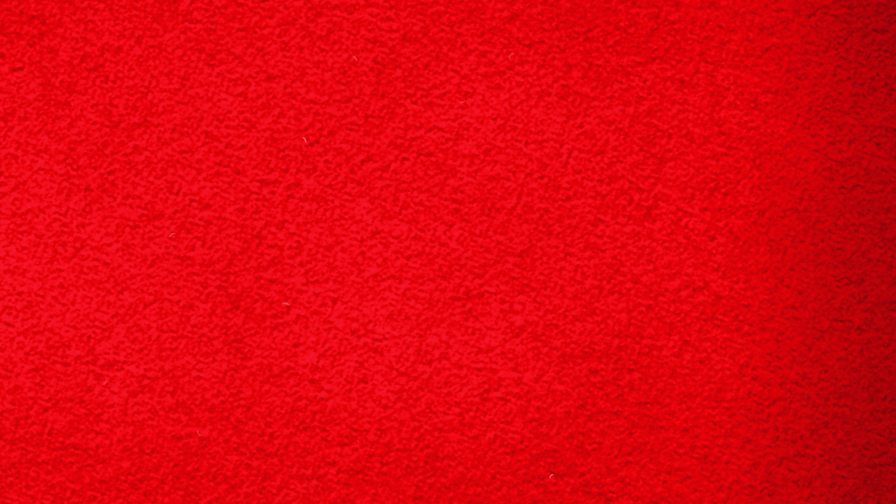
A Shadertoy shader for this texture:

```glsl
#define BASE_TONE 0.932
#define GRAIN_SCALE 148.0
#define RELIEF_DEPTH 0.13
#define FIBRE_DEPTH 0.15
#define CREVICE_SKEW 2.5
#define BLOTCH_DEPTH 0.04
#define EDGE_SHADE 0.25
#define LINT_COUNT 10

float hash(vec2 p) {
    uvec2 q = uvec2(ivec2(p) + 4096) * uvec2(1597u, 3571u);
    uint n = (q.x ^ (q.y << 7)) * 74761u;
    n = (n ^ (n >> 15)) * 668265u;
    n = (n ^ (n >> 13)) * 37459u;
    return float((n ^ (n >> 16)) & 65535u) / 65535.0;
}

float noise(vec2 p) {
    vec2 cell = floor(p), f = fract(p);
    f = f * f * (3.0 - 2.0 * f);
    return mix(mix(hash(cell), hash(cell + vec2(1, 0)), f.x),
               mix(hash(cell + vec2(0, 1)), hash(cell + vec2(1, 1)), f.x), f.y);
}

float signedNoise(vec2 p) { return noise(p) - 0.5; }

vec2 rotate(vec2 p, float angle) {
    float c = cos(angle), s = sin(angle);
    return vec2(c * p.x - s * p.y, s * p.x + c * p.y);
}

// Broad light: bright left and centre, deep right side, softer top and bottom
float lighting(vec2 uv, vec2 p) {
    float side = smoothstep(0.74, 1.04, uv.x + 0.04 * signedNoise(p * 4.0));
    float tone = BASE_TONE - 0.035 * smoothstep(0.3, 0.8, uv.x);
    tone -= EDGE_SHADE * pow(side, 1.5);
    tone -= 0.04 * smoothstep(0.35, 0.0, uv.y);
    tone -= 0.02 * smoothstep(0.75, 1.0, uv.y);
    return tone + BLOTCH_DEPTH * (signedNoise(p * 4.0 + 9.0)
                                + 0.5 * signedNoise(p * 13.0 + 31.0));
}

// Felted pile: side-lit tufts with dark crevices, crossed by finer fibres
float pile(vec2 p) {
    vec2 sway = vec2(noise(p * 35.0), noise(p * 35.0 + 57.0)) * 0.004;
    vec2 q = rotate(p + sway, 0.35) * GRAIN_SCALE * vec2(0.9, 1.1);
    float relief = noise(q) - noise(q + vec2(0.6, -0.9));
    vec2 r = rotate(p - sway, -0.5) * GRAIN_SCALE * vec2(1.25, 1.6);
    float fibres = signedNoise(r + 83.0);
    float clumps = signedNoise(q * 0.45 + 17.0);
    float grain = RELIEF_DEPTH * relief + FIBRE_DEPTH * fibres + 0.06 * clumps;
    return grain - CREVICE_SKEW * grain * grain;
}

// Sparse pale threads lying on the cloth
float lint(vec2 p, float aspect, float pixel) {
    float cover = 0.0;
    for (int i = 0; i < LINT_COUNT; i++) {
        float id = float(i);
        vec2 centre = vec2(hash(vec2(id, 3)) * aspect, hash(vec2(id, 8)));
        vec2 d = rotate(p - centre, 6.283 * hash(vec2(id, 14)));
        float halfLength = mix(0.001, 0.006, hash(vec2(id, 21)));
        d.y += 40.0 * d.x * d.x;
        d.x = max(abs(d.x) - halfLength, 0.0);
        float strength = mix(0.2, 0.6, hash(vec2(id, 29)));
        cover = max(cover, strength * (1.0 - smoothstep(0.0, 0.001 + pixel, length(d))));
    }
    return cover;
}

// Saturated red that clips softly and turns pinkish in the highlights
vec3 clothColour(float tone) {
    float red = min(tone, 0.945 + 0.1 * (tone - 0.945));
    float glow = smoothstep(0.88, 1.03, tone);
    return vec3(red, 0.008 + 0.075 * glow, 0.036 + 0.13 * glow);
}

void mainImage(out vec4 fragColor, in vec2 fragCoord) {
    vec2 uv = fragCoord / iResolution.xy;
    vec2 p = fragCoord / iResolution.y;
    float aspect = iResolution.x / iResolution.y;

    float tone = lighting(uv, p) + pile(p);
    vec3 colour = clothColour(tone);
    colour = mix(colour, vec3(0.92, 0.62, 0.65), lint(p, aspect, 1.0 / iResolution.y));
    fragColor = vec4(clamp(colour, 0.0, 1.0), 1.0);
}
```
